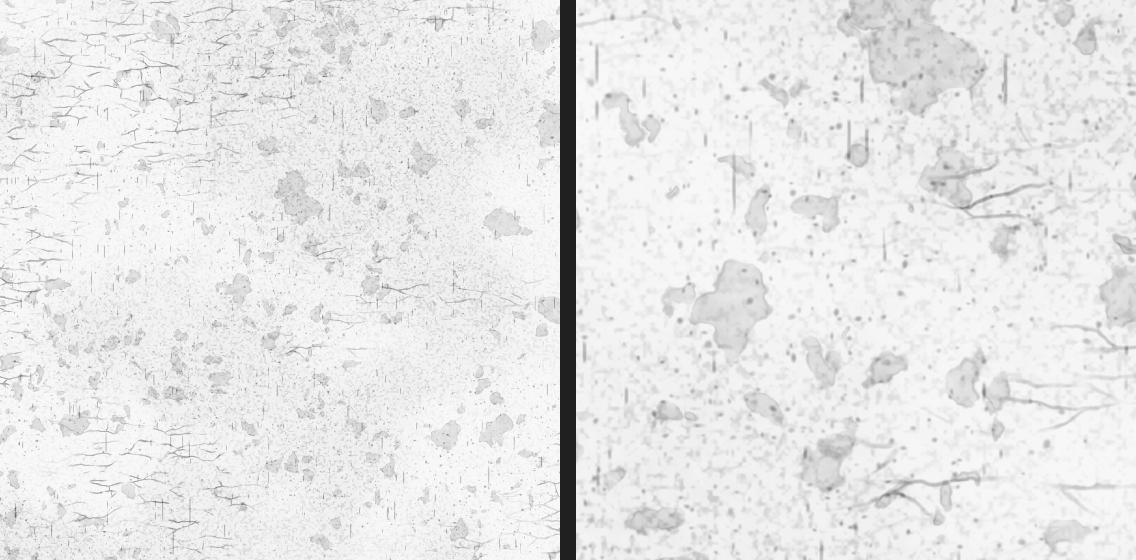
Left, the full canvas; right, a detail of the centre.
Write a three.js fragment shader that draws this texture.

```glsl
// Weathered white plaster: pale grain, flaked patches, level cracks, upright scratches and specks.
varying vec2 vUv;

const float PAINT = 0.972;          // clean surface grey
const float CLOUD_DEPTH = 0.035;    // broad dirty areas
const float GRAIN_DEPTH = 0.13;     // fine stipple
const float GRAIN_SCALE = 300.0;
const float FLAKE_DEPTH = 0.085;    // fill of flaked patches
const float FLAKE_RIM = 0.07;       // darker outline of the patches
const float CRACK_DEPTH = 0.30;
const float CRACK_WIDTH = 0.0008;
const vec2 CRACK_CELLS = vec2(15.0, 52.0);
const float SCRATCH_DEPTH = 0.22;
const float SPECK_DEPTH = 0.32;
const float SOFT = 0.0014;          // edge smoothing, canvas units

float hash(vec2 p) {
  vec3 q = fract(p.xyx * 0.1031);
  q += dot(q, q.yzx + 33.33);
  return fract((q.x + q.y) * q.z);
}

vec2 hash2(vec2 p) {
  return vec2(hash(p + 17.3), hash(p + 71.9));
}

float noise(vec2 p) {
  vec2 i = floor(p), f = fract(p);
  f = f * f * (3.0 - 2.0 * f);
  return mix(mix(hash(i), hash(i + vec2(1.0, 0.0)), f.x),
             mix(hash(i + vec2(0.0, 1.0)), hash(i + 1.0), f.x), f.y);
}

float fbm(vec2 p) {
  float sum = 0.0, gain = 0.5;
  for (int i = 0; i < 4; i++) {
    sum += gain * noise(p);
    p = p * 2.03 + 19.7;
    gain *= 0.5;
  }
  return sum / 0.9375;
}

// Signed distance, in canvas units, to scattered round spots that gather in clusters.
float spots(vec2 p, float cells, float share, float radius, float seed) {
  vec2 q = p * cells, id = floor(q);
  float d = 1.0;
  for (int y = -1; y <= 1; y++) {
    for (int x = -1; x <= 1; x++) {
      vec2 c = id + vec2(float(x), float(y));
      float cluster = smoothstep(0.3, 0.7, noise(c / cells * 7.0 + 40.0));
      if (hash(c + seed) < share * (0.25 + 1.5 * cluster)) {
        vec2 r = hash2(c + seed);
        vec2 stretch = mix(vec2(1.3, 0.8), vec2(0.8, 1.3), r.y);
        float size = radius * mix(0.45, 1.0, r.x);
        d = min(d, length((q - c - r) * stretch) - size);
      }
    }
  }
  return d / cells;
}

// Canvas distance to the nearest border of wide, flat cells.
float crackDistance(vec2 p) {
  vec2 q = p * CRACK_CELLS, id = floor(q), nearest = vec2(0.0);
  float best = 9.0, edge = 1.0;
  for (int y = -1; y <= 1; y++) {
    for (int x = -1; x <= 1; x++) {
      vec2 c = id + vec2(float(x), float(y));
      vec2 r = c + hash2(c) - q;
      if (dot(r, r) < best) { best = dot(r, r); nearest = r; }
    }
  }
  for (int y = -2; y <= 2; y++) {
    for (int x = -2; x <= 2; x++) {
      vec2 c = id + vec2(float(x), float(y));
      vec2 r = c + hash2(c) - q, gap = r - nearest;
      if (dot(gap, gap) > 0.0001)
        edge = min(edge, dot(0.5 * (r + nearest), gap) / length(gap * CRACK_CELLS));
    }
  }
  return edge;
}

// Short upright strokes, at most one in each cell.
float scratches(vec2 p, vec2 cells, float share) {
  vec2 q = p * cells, id = floor(q), f = fract(q), r = hash2(id);
  float across = abs(f.x - mix(0.2, 0.8, r.x)) / cells.x;
  float along = abs(f.y - 0.5) - mix(0.12, 0.45, r.y * r.y);
  float stroke = 1.0 - smoothstep(0.0003, 0.0003 + SOFT, across);
  return stroke * (1.0 - smoothstep(-0.1, 0.02, along)) * step(hash(id + 5.0), share);
}

void main() {
  vec2 p = vUv;
  vec2 wobble = vec2(fbm(p * 32.0), fbm(p * 32.0 + 60.0)) - 0.5;
  float cloud = smoothstep(0.3, 0.7, fbm(p * 5.0 + 8.0));
  float mottle = fbm(p * 110.0);

  // Stippled paint
  float grain = 0.65 * noise(p * GRAIN_SCALE) + 0.35 * noise(p * GRAIN_SCALE * 1.7 + 31.0);
  float grey = PAINT - CLOUD_DEPTH * cloud * (0.4 + mottle);
  grey -= GRAIN_DEPTH * smoothstep(0.42, 0.95, grain) * (0.35 + 0.65 * cloud);

  // Flaked patches with ragged, darker rims
  vec2 ragged = p + wobble * 0.045 + (mottle - 0.5) * 0.008;
  float flake = min(spots(ragged, 11.0, 0.20, 0.32, 3.0), spots(ragged, 24.0, 0.17, 0.36, 47.0));
  flake = min(flake, spots(ragged, 52.0, 0.07, 0.38, 91.0));
  float inside = 1.0 - smoothstep(-SOFT, SOFT, flake);
  float rim = 1.0 - smoothstep(0.0005, 0.003, abs(flake + 0.001));
  grey -= FLAKE_DEPTH * inside * (0.55 + 0.9 * mottle);
  grey -= FLAKE_RIM * rim * smoothstep(0.25, 0.65, mottle);

  // Broken, mostly level cracks gathered in some areas
  float crack = crackDistance(p + wobble * vec2(0.02, 0.014));
  float crackArea = smoothstep(0.43, 0.68, fbm(p * vec2(3.5, 6.0) + 23.0));
  float broken = smoothstep(0.4, 0.7, fbm(p * vec2(35.0, 60.0) + 11.0));
  grey -= CRACK_DEPTH * crackArea * broken * (1.0 - smoothstep(CRACK_WIDTH * 0.4, CRACK_WIDTH + SOFT, crack));

  // Upright scratches
  float worn = smoothstep(0.25, 0.6, noise(p * 90.0));
  float strokes = max(scratches(p, vec2(60.0, 17.0), 0.13), scratches(p + 0.37, vec2(85.0, 32.0), 0.12));
  grey -= SCRATCH_DEPTH * strokes * worn;

  // Dark specks
  vec2 chipped = p + wobble * 0.006;
  float speck = min(spots(chipped, 75.0, 0.07, 0.16, 13.0), spots(chipped, 150.0, 0.08, 0.2, 29.0));
  grey -= SPECK_DEPTH * (1.0 - smoothstep(-SOFT, SOFT, speck)) * (0.4 + 0.6 * noise(p * 60.0));

  gl_FragColor = vec4(vec3(clamp(grey, 0.0, 1.0)), 1.0);
}
```
